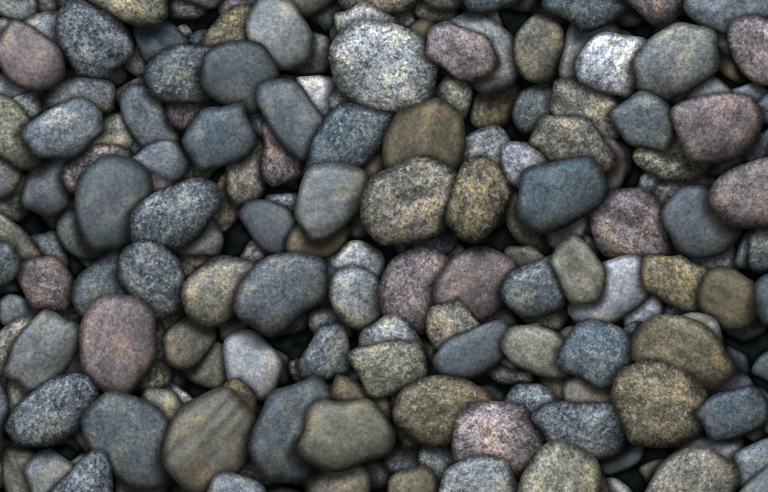
This texture is drawn by a WebGL 2 fragment shader. Its source:

```glsl
#version 300 es
precision highp float;
// Draws a bed of overlapping river pebbles under soft overcast light.

uniform vec2 u_resolution;
out vec4 fragColor;

const int LAYERS = 3;
const float CELL_SMALL = 0.105;     // stone spacing in the lowest layer
const float CELL_STEP = 0.022;      // growth of the spacing per layer
const float JITTER = 0.5;
const float SHADOW_REACH = 1.27;
const float SHADOW_DEPTH = 0.70;
const float GRAIN_SCALE = 165.0;
const float FINE_GRAIN_SCALE = 310.0;
const float MOTTLE_SCALE = 28.0;
const float SPECK_SCALE = 150.0;
const vec3 LIGHT = vec3(-0.26, 0.60, 0.756);
const vec3 GAP_COLOUR = vec3(0.065, 0.085, 0.085);
const vec3 SPECK_COLOUR = vec3(0.70, 0.72, 0.73);
const vec3 PALETTE[10] = vec3[10](
  vec3(0.42, 0.45, 0.48), vec3(0.48, 0.48, 0.44), vec3(0.60, 0.62, 0.65),
  vec3(0.46, 0.45, 0.42), vec3(0.37, 0.40, 0.42), vec3(0.48, 0.45, 0.46),
  vec3(0.52, 0.54, 0.55), vec3(0.43, 0.41, 0.35), vec3(0.44, 0.47, 0.50),
  vec3(0.32, 0.36, 0.39));

float hash(vec2 p) {
  return fract(sin(dot(p, vec2(127.1, 311.7))) * 43758.55);
}

float noise(vec2 p) {
  vec2 i = floor(p), f = fract(p);
  f = f * f * (3.0 - 2.0 * f);
  return mix(mix(hash(i), hash(i + vec2(1, 0)), f.x),
             mix(hash(i + vec2(0, 1)), hash(i + vec2(1, 1)), f.x), f.y);
}

float fbm(vec2 p) {
  float sum = 0.0, gain = 0.46;
  for (int i = 0; i < 4; i++) {
    sum += gain * noise(p);
    p = mat2(1.6, 1.2, -1.2, 1.6) * p + 7.3;
    gain *= 0.6;
  }
  return sum;
}

mat2 rotation(float a) {
  return mat2(cos(a), sin(a), -sin(a), cos(a));
}

// Rounded outline with a few worn facets: xy = outward slope, z = radius (1 at the rim).
vec3 pebbleShape(vec2 p, vec2 id) {
  p += 0.20 * (vec2(noise(p * 1.7 + id * 3.1), noise(p * 1.7 + id * 5.3 + 9.0)) - 0.5);
  float power = mix(2.0, 2.7, hash(id + 1.7));
  float d = pow(pow(abs(p.x), power) + pow(abs(p.y), power), 1.0 / power);
  vec2 slope = p / max(d, 0.001);
  float wear = hash(id + 2.9);
  for (int k = 0; k < 4; k++) {
    float turn = 6.283 * hash(id + float(k) * 1.37 + 4.1);
    vec2 facing = vec2(cos(turn), sin(turn));
    float facet = dot(p, facing) / mix(0.74, 1.06, wear);
    float h = clamp(0.5 + 0.5 * (facet - d) / 0.16, 0.0, 1.0);
    d = mix(d, facet, h) + 0.16 * h * (1.0 - h);
    slope = mix(slope, facing, h);
  }
  return vec3(slope, d);
}

// Mineral colour: base tone, mottling, bands, grain and pale specks.
vec3 pebbleSurface(vec2 q, vec2 id) {
  vec2 seed = 20.0 * vec2(hash(id + 6.1), hash(id + 7.7));
  vec3 tone = PALETTE[int(hash(id + 8.3) * 9.99)] * mix(0.90, 1.12, hash(id + 9.1));
  float rough = hash(id + 10.9);
  float mottle = fbm(q * MOTTLE_SCALE + seed);
  float relief = mottle - fbm((q + vec2(-0.002, 0.004)) * MOTTLE_SCALE + seed);
  float grain = noise(q * GRAIN_SCALE + seed) - 0.5;
  float fine = noise(q * FINE_GRAIN_SCALE + seed.yx) - 0.5;
  float band = noise(q * vec2(9.0, 75.0) + seed) - 0.5;
  tone *= 1.0 + mix(0.35, 0.95, rough) * (mottle - 0.5);
  tone *= 1.0 + mix(0.18, 0.50, rough) * (grain + fine) + 1.2 * relief * rough;
  tone *= 1.0 + 0.30 * band * step(0.7, hash(id + 11.3));
  tone = mix(tone, tone * vec3(1.06, 1.0, 0.91), smoothstep(0.50, 0.78, mottle));
  float speck = smoothstep(0.78, 0.95, noise(q * SPECK_SCALE + seed.yx));
  return mix(tone, SPECK_COLOUR, 0.55 * speck * step(0.6, rough));
}

vec3 drawLayer(vec3 below, vec2 uv, int layer) {
  float level = float(layer);
  float cell = CELL_SMALL + CELL_STEP * level;
  float presence = layer == 0 ? 1.0 : mix(0.84, 0.66, level - 1.0);
  float dim = mix(0.88, 1.0, level / float(LAYERS - 1));
  vec2 grid = uv / cell + 17.3 * level + 3.0;
  vec3 colour = below;
  for (int j = 1; j >= -1; j--) {
    for (int i = -1; i <= 1; i++) {
      float row = floor(grid.y) + float(j);
      float stagger = 0.5 * mod(row, 2.0);
      vec2 corner = vec2(floor(grid.x - stagger) + float(i), row);
      vec2 id = corner + 61.0 * level;
      if (hash(id + 0.3) > presence) continue;
      vec2 wander = JITTER * (vec2(hash(id + 12.1), hash(id + 13.7)) - 0.5);
      vec2 offset = (grid - corner - vec2(stagger, 0.0) - 0.5 - wander) * cell;
      mat2 turn = rotation((hash(id + 14.9) - 0.5) * 2.7 + 0.2);
      float reach = cell * mix(0.52, 0.78, hash(id + 15.1));
      vec2 radii = reach * vec2(1.0, mix(0.56, 0.88, hash(id + 16.3)));
      vec2 local = offset * turn;
      if (length(local / radii) > 1.6) continue;
      vec3 shape = pebbleShape(local / radii, id);
      float d = shape.z;

      // Contact shadow, stretched slightly downward.
      float shade = smoothstep(SHADOW_REACH, 0.94, d + 0.12 * offset.y / reach);
      colour *= 1.0 - SHADOW_DEPTH * shade;

      // Domed body lit from above, darkening into the crevices.
      vec2 tilt = turn * (shape.xy * vec2(radii.y / radii.x, 1.0));
      vec3 normal = normalize(vec3(tilt * 1.1 * pow(min(d, 1.0), 2.4), 1.0));
      float diffuse = max(dot(normal, LIGHT), 0.0);
      float rim = mix(0.46, 1.0, smoothstep(1.02, 0.80, d));
      vec3 sky = mix(vec3(1.02, 1.0, 0.95), vec3(0.98, 1.0, 1.03), diffuse);
      vec3 body = pebbleSurface(local, id) * sky * (0.30 + 0.95 * diffuse) * rim * dim;
      float soft = 0.8 / (u_resolution.y * radii.y);
      colour = mix(colour, body, smoothstep(1.0 + soft, 1.0 - soft, d));
    }
  }
  return colour;
}

void main() {
  vec2 uv = gl_FragCoord.xy / u_resolution.y;
  vec3 colour = GAP_COLOUR * (0.6 + 0.8 * noise(uv * 60.0));
  for (int layer = 0; layer < LAYERS; layer++) colour = drawLayer(colour, uv, layer);
  fragColor = vec4(clamp(colour, 0.0, 1.0), 1.0);
}
```
